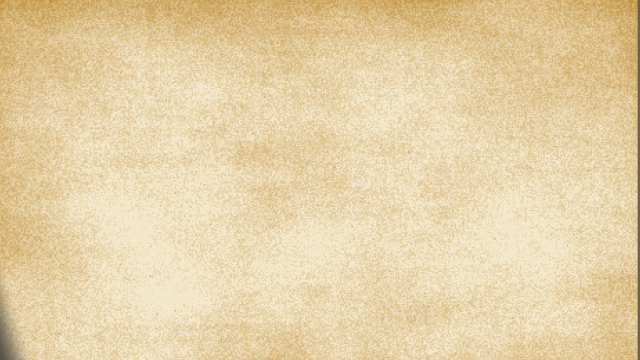
Reproduce this texture procedurally as a Shadertoy shader.

```glsl
// Aged parchment with fine grain, soft stains, browned edges and a shaded corner.

float hash(vec2 p) {
    vec3 q = fract(vec3(p.xyx) * 0.1031);
    q += dot(q, q.yzx + 33.33);
    return fract((q.x + q.y) * q.z);
}

float valueNoise(vec2 p) {
    vec2 cell = floor(p);
    vec2 f = fract(p);
    f = f * f * (3.0 - 2.0 * f);
    float low = mix(hash(cell), hash(cell + vec2(1, 0)), f.x);
    float high = mix(hash(cell + vec2(0, 1)), hash(cell + vec2(1, 1)), f.x);
    return mix(low, high, f.y);
}

// Layered noise centred on zero
float stains(vec2 p) {
    float sum = 0.0;
    float weight = 0.5;
    for (int i = 0; i < 5; i++) {
        sum += weight * (valueNoise(p) - 0.5);
        p = mat2(1.6, 1.2, -1.2, 1.6) * p + 17.3;
        weight *= 0.6;
    }
    return sum;
}

// Sparse round flecks, one candidate per grid cell
float flecks(vec2 p, float scale, float density) {
    vec2 cell = floor(p * scale);
    vec2 centre = 0.25 + 0.5 * vec2(hash(cell + 5.1), hash(cell + 9.7));
    float radius = mix(0.002, 0.0045, hash(cell + 3.3)) * scale;
    float d = length(fract(p * scale) - centre);
    return step(hash(cell + 71.0), density) * (1.0 - smoothstep(0.2 * radius, radius, d));
}

void mainImage(out vec4 fragColor, in vec2 fragCoord) {
    vec2 uv = fragCoord / iResolution.xy;
    vec2 p = fragCoord / iResolution.y;

    // Browning towards the edges, strongest along the top and its corners
    float tone = 0.97;
    tone -= 0.78 * exp(-9.0 * (1.0 - uv.y));
    tone -= 0.72 * exp(-9.0 * uv.x) * smoothstep(0.0, 0.6, uv.y);
    tone -= 0.72 * exp(-8.0 * (1.0 - uv.x)) * mix(0.6, 1.0, uv.y);
    tone -= 0.28 * exp(-10.0 * uv.y);

    // Pale bloom low in the middle, broad stains and faint woven streaks
    tone += 0.16 * exp(-6.0 * dot(uv - vec2(0.5, 0.3), uv - vec2(0.5, 0.3))) - 0.08;
    tone += 1.2 * stains(p * vec2(2.6, 3.8) + 4.0);
    tone += 0.14 * (valueNoise(p * vec2(5.0, 55.0)) - 0.5);
    tone += 0.08 * (valueNoise(p * vec2(60.0, 5.0) + 31.0) - 0.5);

    // Fine paper grain
    tone += 0.72 * (valueNoise(p * 260.0) - 0.5);
    tone += 0.16 * (valueNoise(p * 150.0 + 57.0) - 0.5);

    vec3 ochre = vec3(0.82, 0.68, 0.42);
    vec3 cream = vec3(0.94, 0.88, 0.75);
    vec3 color = mix(ochre, cream, clamp(tone, -0.5, 1.15));

    // Sparse faint brown specks
    float specks = 0.35 * flecks(p, 20.0, 0.12) + 0.22 * flecks(p + 7.7, 36.0, 0.12);
    color = mix(color, vec3(0.60, 0.42, 0.22), specks);

    // Grey shadow in the lower left corner
    float corner = 1.0 - smoothstep(0.0, 1.0, uv.x / 0.055 + uv.y / 0.30);
    color = mix(color, vec3(0.32, 0.30, 0.26), 0.95 * corner);

    // Dark strip along the right edge
    float strip = smoothstep(0.9955, 0.9970, uv.x);
    color = mix(color, vec3(0.42, 0.36, 0.27), 0.95 * strip);

    fragColor = vec4(color, 1.0);
}
```
